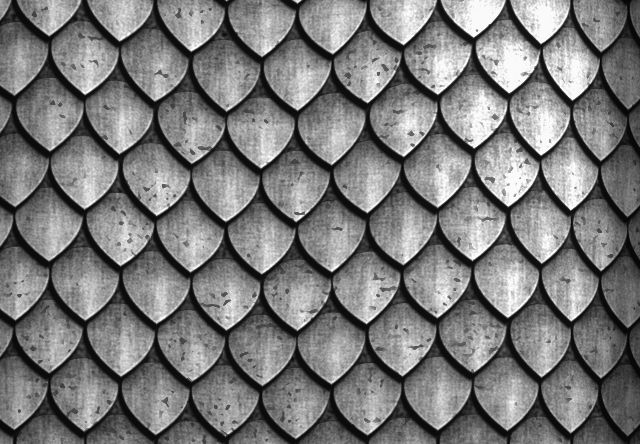
Reproduce this texture procedurally as a WebGL 2 fragment shader.

```glsl
#version 300 es
precision highp float;
// Overlapping worn metal scales in staggered rows, lit from the upper right.
uniform vec2 u_resolution;
out vec4 outColor;

// Layout, in units of the canvas height
const float PITCH = 0.159;         // distance between neighbours in a row
const float ROW = 0.1265;          // distance between rows
const vec2 FIRST_TIP = vec2(0.112, 0.407);
const float HALF_WIDTH = 0.0775;
const float BLADE = 0.107;         // tip to shoulders
const float DOME = 0.062;          // shoulders to top
const float JITTER = 0.006;
const vec2 SHADOW_SHIFT = vec2(-0.007, -0.013);
// Tones
const float METAL = 0.60;
const float GAP = 0.30;
const float SHADOW = 0.07;
const float SPOT = 0.24;
const vec2 GLOW = vec2(1.16, 0.86);

vec2 hash2(vec2 p) {
    p = vec2(dot(p, vec2(127.1, 311.7)), dot(p, vec2(269.5, 183.3)));
    return fract(sin(p) * 43758.5);
}

float corner(vec2 cell, vec2 f, vec2 o) {
    return dot(hash2(cell + o) * 2.0 - 1.0, f - o);
}

float gradientNoise(vec2 p) {
    vec2 c = floor(p), f = p - c;
    vec2 s = f * f * f * (f * (f * 6.0 - 15.0) + 10.0);
    return mix(mix(corner(c, f, vec2(0, 0)), corner(c, f, vec2(1, 0)), s.x),
               mix(corner(c, f, vec2(0, 1)), corner(c, f, vec2(1, 1)), s.x), s.y);
}

// Bends the rows into a wave and narrows the columns toward the right
vec2 bend(vec2 p) {
    float sag = (0.008 + 0.018 * p.y) * (1.0 - cos(6.2832 * (p.x - FIRST_TIP.x) / 0.97));
    float turn = max(p.x - 1.1, 0.0);
    return vec2(p.x + 0.5 * turn * turn, p.y + sag);
}

// Position relative to the tip of the nearest scale in a row; id names the scale
vec2 scaleLocal(vec2 p, float row, out vec2 id) {
    float x = p.x - FIRST_TIP.x - 0.5 * PITCH * mod(row, 2.0);
    id = vec2(floor(x / PITCH + 0.5), row);
    vec2 q = vec2(x - id.x * PITCH, p.y - FIRST_TIP.y - row * ROW);
    return q - JITTER * (hash2(id + 3.0) - 0.5) * vec2(0.8, 1.6);
}

// Approximate distance to a shield: curved blade below, dome above
float shield(vec2 q) {
    float t = q.y / BLADE;
    if (t > 1.0) {
        vec2 e = vec2(q.x / HALF_WIDTH, (q.y - BLADE) / DOME);
        return (length(e) - 1.0) * DOME;
    }
    float slope = 2.0 * (1.0 - t) * HALF_WIDTH / BLADE;
    return (abs(q.x) - HALF_WIDTH * t * (2.0 - t)) / sqrt(1.0 + slope * slope);
}

// Tone of one scale: ridge, facets, scratches, grain and corrosion
float metal(vec2 q, float d, vec2 id) {
    vec2 rnd = hash2(id + 17.0);
    vec2 w = q + rnd * 7.0 + id * 0.37;
    float a = q.x / HALF_WIDTH, b = q.y / BLADE;
    float lower = 1.0 - smoothstep(0.5, 1.35, b);
    float ridge = (a - 0.12) / 0.3;
    float tone = METAL + 0.12 * (rnd.x - 0.5);
    tone += 0.17 * exp(-ridge * ridge) * lower;
    tone += 0.07 * smoothstep(-0.06, 0.08, a) - 0.07 * a * a;
    tone -= 0.17 * smoothstep(0.75, 1.5, b);
    tone += 0.15 * gradientNoise(w * 28.0);
    tone += 0.16 * gradientNoise(w * vec2(120.0, 16.0));
    tone += 0.15 * gradientNoise(w * 95.0) + 0.20 * gradientNoise(w * 190.0);
    // Corrosion gathers in patches and is stronger on some scales
    float patchy = smoothstep(0.0, 0.35, gradientNoise(w * 17.0) + 0.3 * rnd.y - 0.1);
    float spots = smoothstep(0.22, 0.36, gradientNoise(w * 75.0) + 0.1 * rnd.y);
    tone = mix(tone, SPOT, 0.8 * spots * patchy);
    // Worn bright rim, then a dark outline
    float rim = smoothstep(-0.008, -0.005, d) * (1.0 - smoothstep(-0.004, -0.002, d));
    tone += rim * lower * (0.12 + 0.08 * a);
    return tone * mix(0.45, 1.0, smoothstep(0.0, -0.003, d));
}

// Broad light falling across the whole sheet
float lighting(vec2 p, float aspect) {
    vec2 g = (p - GLOW) / vec2(0.20, 0.42);
    float light = 0.96 + 0.52 * exp(-dot(g, g));
    light *= 1.0 - 0.5 * smoothstep(aspect - 0.16, aspect, p.x);
    light *= 1.0 - 0.16 * smoothstep(0.2, 0.0, p.x);
    return light * (1.0 - 0.12 * smoothstep(0.3, 0.0, p.y));
}

void main() {
    vec2 p = gl_FragCoord.xy / u_resolution.y;
    float aspect = u_resolution.x / u_resolution.y;
    float px = 1.0 / u_resolution.y;
    vec2 s = bend(p);

    // Rough underlay seen through the gaps
    float tone = GAP + 0.35 * gradientNoise(s * 110.0) + 0.2 * gradientNoise(s * 50.0);

    // Lower rows first, each upper row casting its shadow on them
    float base = floor((s.y - FIRST_TIP.y) / ROW);
    for (float k = -1.0; k <= 1.0; k++) {
        vec2 id, shadowId;
        float row = base + k;
        float shade = shield(scaleLocal(s - SHADOW_SHIFT, row, shadowId));
        tone = mix(SHADOW, tone, smoothstep(-0.003, 0.007, shade));
        tone *= mix(0.72, 1.0, smoothstep(0.0, 0.03, shade));
        vec2 q = scaleLocal(s, row, id);
        float d = shield(q);
        tone = mix(tone, metal(q, d, id), 1.0 - smoothstep(-px, px, d));
    }
    tone *= lighting(p, aspect);
    outColor = vec4(vec3(clamp(tone, 0.03, 0.98)), 1.0);
}
```
